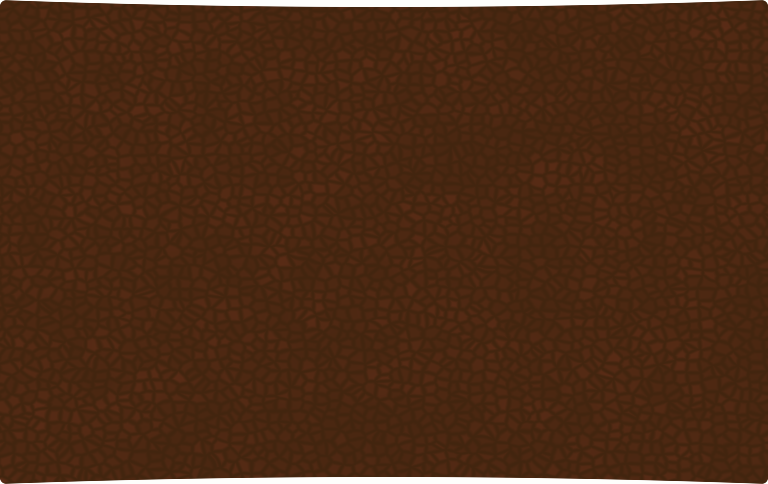
A WebGL 1 fragment shader for this texture:

```glsl
precision highp float;
// Brown leather panel with pebbled grain, bowed long edges and rounded corners.

uniform vec2 u_resolution;

const vec3 BACKDROP = vec3(0.995, 0.995, 0.99);
const vec3 CREASE_COLOR = vec3(0.260, 0.144, 0.058);
const vec3 PEBBLE_COLOR = vec3(0.342, 0.168, 0.083);
const vec2 PEBBLES_PER_HEIGHT = vec2(40.0, 47.0);
const float CREASE_SOFTNESS = 0.34;
const float EDGE_BOW = 0.0145;
const float CORNER_RADIUS = 0.013;

// Sine-free hashes
vec2 hash22(vec2 p) {
  vec3 q = fract(p.xyx * vec3(0.1031, 0.1030, 0.0973));
  q += dot(q, q.yzx + 33.33);
  return fract((q.xx + q.yz) * q.zy);
}

float hash21(vec2 p) {
  return hash22(p + 71.7).x;
}

float valueNoise(vec2 p) {
  vec2 cell = floor(p);
  vec2 f = fract(p);
  f = f * f * (3.0 - 2.0 * f);
  float low = mix(hash21(cell), hash21(cell + vec2(1.0, 0.0)), f.x);
  float high = mix(hash21(cell + vec2(0.0, 1.0)), hash21(cell + 1.0), f.x);
  return mix(low, high, f.y);
}

vec2 seedOffset(vec2 cell) {
  return 0.04 + 0.92 * hash22(cell);
}

// Voronoi pebbles: x is the distance to the nearest crease, y a random tone
vec2 pebbles(vec2 p) {
  vec2 cell = floor(p);
  vec2 f = fract(p);
  vec2 nearestCell = vec2(0.0);
  vec2 nearest = vec2(0.0);
  float nearestSq = 8.0;
  for (int j = -1; j <= 1; j++) {
    for (int i = -1; i <= 1; i++) {
      vec2 g = vec2(float(i), float(j));
      vec2 r = g + seedOffset(cell + g) - f;
      float distSq = dot(r, r);
      if (distSq < nearestSq) {
        nearestSq = distSq;
        nearest = r;
        nearestCell = g;
      }
    }
  }
  float crease = 8.0;
  for (int j = -2; j <= 2; j++) {
    for (int i = -2; i <= 2; i++) {
      vec2 g = nearestCell + vec2(float(i), float(j));
      vec2 r = g + seedOffset(cell + g) - f;
      vec2 across = r - nearest;
      if (dot(across, across) > 0.0001) {
        crease = min(crease, dot(0.5 * (nearest + r), normalize(across)));
      }
    }
  }
  return vec2(crease, hash21(cell + nearestCell));
}

vec3 leather(vec2 p) {
  vec2 q = p * PEBBLES_PER_HEIGHT;
  vec2 warp = vec2(valueNoise(q * 0.9), valueNoise(q * 0.9 + 37.0)) - 0.5;
  vec2 pebble = pebbles(q + 0.3 * warp);
  float relief = smoothstep(0.015, CREASE_SOFTNESS, pebble.x);
  float tone = mix(0.5, 1.0, pebble.y);
  float patches = mix(0.6, 1.15, valueNoise(p * 14.0 + 5.0));
  return mix(CREASE_COLOR, PEBBLE_COLOR, relief * tone * patches);
}

// Signed distance to a rounded box whose long edges curve inwards
float panelDistance(vec2 p, vec2 halfSize, float bow, float radius) {
  float x = p.x / halfSize.x;
  vec2 bowedSize = halfSize - vec2(0.0, bow * (1.0 - x * x));
  vec2 q = abs(p) - bowedSize + radius;
  return length(max(q, 0.0)) + min(max(q.x, q.y), 0.0) - radius;
}

void main() {
  vec2 p = gl_FragCoord.xy / u_resolution.y;
  vec2 halfSize = 0.5 * vec2(u_resolution.x / u_resolution.y, 1.0);
  float pixel = 1.0 / u_resolution.y;
  float d = panelDistance(p - halfSize, halfSize, EDGE_BOW, CORNER_RADIUS);
  float coverage = 1.0 - smoothstep(-0.5 * pixel, 0.5 * pixel, d);
  gl_FragColor = vec4(mix(BACKDROP, leather(p), coverage), 1.0);
}
```
